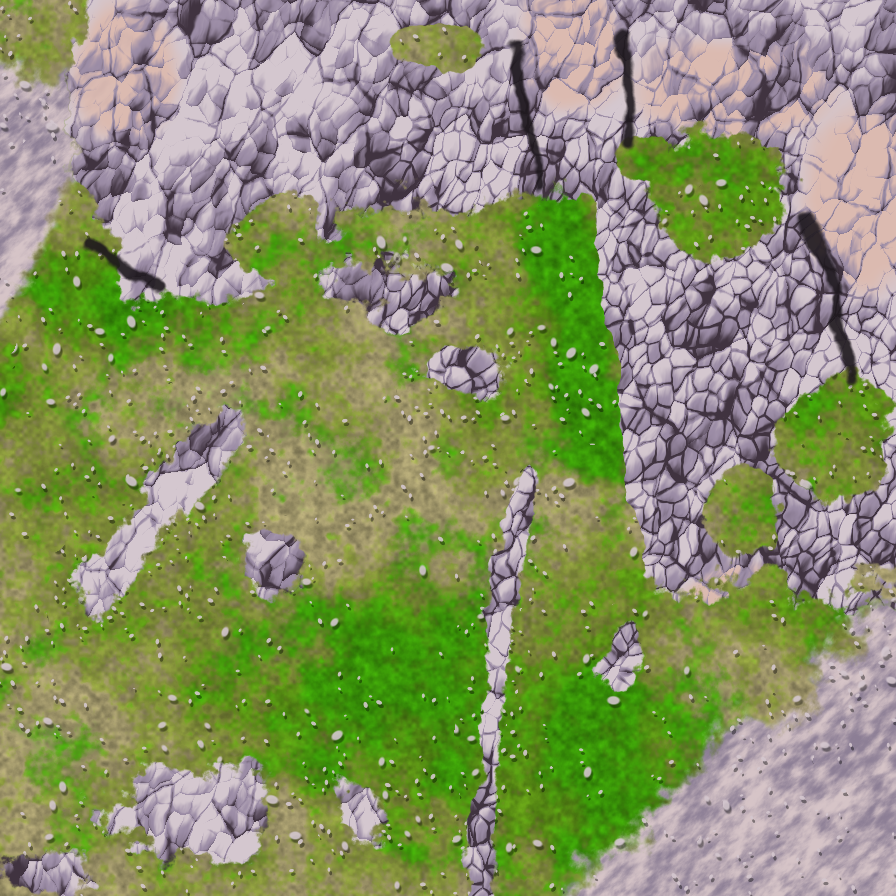
A WebGL 1 fragment shader for this texture:

```glsl
precision highp float;
// A steep alpine slope: fractured cliff over meadow, with scree at lower right.
// Noisy regions choose rock, grass or gravel; Voronoi cells facet the rock.
uniform vec2 u_resolution;

const vec3 DARK = vec3(.25, .2, .25);
const vec3 LILAC = vec3(.61, .55, .65);
const vec3 LIGHT = vec3(.83, .78, .81);
const vec3 PINK = vec3(.86, .73, .69);
const vec3 TAN = vec3(.65, .61, .43);
const vec3 OLIVE = vec3(.5, .55, .22);
const vec3 GREEN = vec3(.35, .55, .08);
const vec3 VIVID = vec3(.22, .57, .03);
const float ROUGHNESS = 1.5;
const float ROCK_LEAN = .35;

vec2 w; // warped position shared by the region helpers

float ramp(float a, float b, float x) { return smoothstep(a, b, x); }

float hash(vec2 p) { return fract(sin(dot(p, vec2(127.1, 311.7))) * 43758.5453); }

float noise(vec2 p) {
  vec2 i = floor(p), f = fract(p);
  f *= f * (3. - 2. * f);
  return mix(mix(hash(i), hash(i + vec2(1, 0)), f.x),
             mix(hash(i + vec2(0, 1)), hash(i + 1.), f.x), f.y);
}

float fbm(vec2 p) {
  float sum = 0., amp = .53;
  for (int i = 0; i < 4; i++) {
    sum += amp * noise(p);
    p = mat2(1.6, 1.2, -1.2, 1.6) * p + 7.3;
    amp *= .5;
  }
  return sum;
}

mat2 turn(float a) { return mat2(cos(a), sin(a), -sin(a), cos(a)); }

// Joins an ellipse to region m: 1 at its centre, 0 on its rim.
void spot(inout float m, float x, float y, float rx, float ry) {
  m = max(m, 1. - length((w - vec2(x, y)) / vec2(rx, ry)));
}

// Joins a line of half width r to region m.
void line(inout float m, float ax, float ay, float bx, float by, float r) {
  vec2 a = w - vec2(ax, ay), d = vec2(bx - ax, by - ay);
  m = max(m, 1. - length(a - d * clamp(dot(a, d) / dot(d, d), 0., 1.)) / r);
}

// Voronoi: border gap, tone, offset from the centre.
vec4 cells(vec2 p) {
  vec2 id, near;
  float f1 = 9., f2 = 9.;
  for (int j = -1; j < 2; j++) for (int i = -1; i < 2; i++) {
    vec2 c = floor(p) + vec2(i, j);
    vec2 d = p - c - vec2(hash(c), hash(c + 41.7));
    float r = length(d);
    f2 = min(f2, max(f1, r));
    if (r < f1) { f1 = r; near = d; id = c; }
  }
  return vec4(f2 - f1, hash(id + 9.1), near);
}

// Stones on a jittered grid; keep is the share of occupied cells.
float stones(vec2 p, float n, float keep) {
  vec2 g = turn(.6) * p * n, id = floor(g);
  vec2 d = fract(g) - .3 - .4 * vec2(hash(id), hash(id + 5.3));
  d = turn(6.3 * hash(id + 2.2)) * d * vec2(1, 1.5);
  float r = mix(.12, .29, hash(id + 8.8));
  return step(hash(id + 3.7), keep) * ramp(.07, -.07, length(d) - r);
}

float scatter(vec2 p, float keep) { return max(stones(p, 40., keep * .6), stones(p, 85., keep)); }

vec3 rockColor(vec2 p, float blocky, float pink) {
  vec2 q = turn(ROCK_LEAN) * w;
  vec4 slab = cells(q * vec2(23, 12)), chip = cells(q * vec2(62, 40));
  float tone = .3 * (slab.y + chip.y + noise(p * 9.)) + .1 * pink - .22
    + dot(slab.zw + chip.zw, vec2(-.1, .2)) + .75 * fbm(q * vec2(75, 24));
  tone -= .3 * ramp(.1, 0., slab.x) + mix(.1, .38, blocky) * ramp(.2, .02, chip.x);
  vec3 c = mix(DARK, LILAC, ramp(.08, .46, tone));
  return mix(c, mix(LIGHT, PINK, pink), ramp(.45, .72, tone));
}

void main() {
  vec2 p = gl_FragCoord.xy / u_resolution;
  float rough = fbm(p * 22.) - .5, fine = fbm(p * 95.) - .5;
  float ragged = ROUGHNESS * (rough + .5 * fine);
  w = p + .022 * vec2(rough, fbm(p * 22. + 50.) - .5);

  // Meadow
  float lush = 0., vivid = 0., dry = 0.;
  spot(lush, .14, .66, .15, .07);
  spot(lush, .48, .21, .27, .17);
  spot(lush, .67, .14, .15, .22);
  line(vivid, .62, .76, .665, .5, .055);
  spot(dry, .27, .46, .24, .22);
  spot(dry, .08, .17, .17, .13);
  float life = .9 * fbm(p * 9.) - .01 + .7 * fine + .4 * rough
    + .55 * lush + .5 * vivid - .25 * dry;
  vec3 color = mix(TAN, OLIVE, ramp(.15, .42, life));
  color = mix(color, GREEN, ramp(.44, .68, life));
  color = mix(color, VIVID, ramp(0., .6, max(vivid, lush * .6) + .8 * ragged));
  color *= .89 + .55 * fine + .22 * noise(p * 210.);

  // Cliff with a stepped foot, broken by turf
  float foot = .82 - .15 * ramp(.07, .16, w.x) + .1 * ramp(.27, .4, w.x)
    - .43 * ramp(.655, .73, w.x);
  float turf = -1.;
  spot(turf, .8, .785, .085, .075);
  spot(turf, .49, .947, .06, .025);
  spot(turf, .31, .73, .06, .05);
  spot(turf, .93, .51, .07, .07);
  spot(turf, .83, .43, .05, .05);
  spot(turf, .72, .82, .035, .03);
  float rock = min(min((w.y - foot) / .05, (w.x - .08) / .03), .2 - 2.5 * turf);

  // Outcrops and stony tracks
  spot(rock, .215, .1, .085, .055);
  spot(rock, .31, .378, .03, .035);
  spot(rock, .53, .59, .04, .03);
  spot(rock, .44, .675, .06, .035);
  spot(rock, .695, .275, .025, .035);
  spot(rock, .04, .02, .07, .025);
  spot(rock, .4, .09, .03, .035);
  float path = 1. - abs(w.x - .538 - .24 * w.y * w.y) / .018 - 3. * ramp(.45, .54, w.y);
  line(path, .25, .52, .1, .33, .032);
  path -= .3;
  float rockMask = ramp(-.08, .12, max(rock, path) + ragged);
  float pink = 0.;
  spot(pink, .14, .92, .07, .1);
  spot(pink, .64, .95, .07, .09);
  spot(pink, .97, .78, .09, .13);
  spot(pink, .82, .9, .14, .07);
  spot(pink, .82, .33, .07, .05);
  pink = ramp(0., .4, pink);
  float blocky = ramp(.4, .46, w.x) * ramp(.95, .83, w.y) * (1. - pink);
  color = mix(color, rockColor(p, blocky, pink), rockMask);

  // Gravel: lower right fan and upper left slope
  float fan = .9 * (w.x - .625) - w.y;
  float slope = min(w.y - .63 - 2. * w.x, .93 - w.y);
  vec2 flow = turn(-.75) * p;
  float grain = .8 * fbm(flow * vec2(55, 120)) + .5 * fbm(flow * vec2(9, 30));
  vec3 gravel = mix(LILAC * .9, mix(LIGHT, PINK, .25), ramp(.33, .9, grain));
  float gravelMask = ramp(-.15, .35, max(fan, slope) / .06 + ragged);
  color = mix(color, gravel, gravelMask * (1. - .9 * rockMask));

  // Loose stones and shadows
  float open = 1. - rockMask;
  float keep = .08 + .14 * ramp(.4, .65, fbm(p * 7. + 20.)) + .3 * ramp(-1.8, .2, path);
  color *= 1. - .4 * open * scatter(p + vec2(-.002, .004), keep);
  color = mix(color, LIGHT, .9 * open * scatter(p, keep));

  // Deep clefts
  float cleft = -1.;
  line(cleft, .575, .95, .6, .79, .008);
  line(cleft, .697, .96, .7, .84, .01);
  line(cleft, .9, .76, .93, .68, .013);
  line(cleft, .93, .67, .948, .57, .009);
  line(cleft, .1, .725, .18, .68, .008);
  color = mix(color, DARK * .45, .9 * ramp(0., .6, cleft + .6 * ragged));

  gl_FragColor = vec4(color, 1);
}
```
